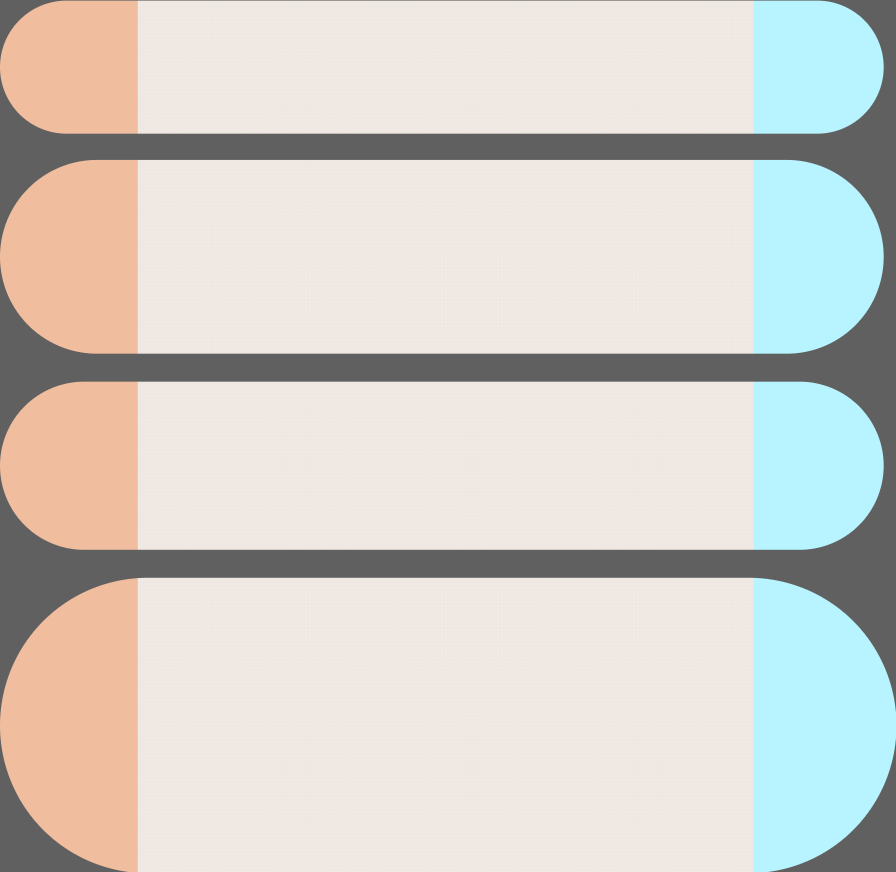
This background is drawn by a Shadertoy shader. Its source:

```glsl
// Four stacked capsule bars with peach and cyan ends and a faintly woven cream middle, on grey.

const vec3 GREY  = vec3(0.376);
const vec3 PEACH = vec3(0.941, 0.745, 0.624);
const vec3 CYAN  = vec3(0.718, 0.957, 1.0);
const vec3 CREAM = vec3(0.938, 0.910, 0.890);
const vec3 WEAVE_TINT = vec3(0.004, 0.010, 0.013);

const float SEAM_LEFT  = 0.158;
const float SEAM_RIGHT = 0.864;
const float TAU = 6.28318;

// Smooth coverage of the region where dist is negative.
float coverage(float dist, float pixel) {
    return clamp(0.5 - dist / pixel, 0.0, 1.0);
}

// Horizontal capsule spanning x = 0 to right.
float capsule(vec2 p, float right, float centerY, float radius) {
    float nearestX = clamp(p.x, radius, right - radius);
    return length(p - vec2(nearestX, centerY)) - radius;
}

// Two crossed fine waves whose slow beat fades the weave in and out.
float weave(vec2 p, vec2 origin, vec2 frequency) {
    vec2 phase = TAU * frequency * (p - origin);
    return 0.5 * (cos(phase.x) + sin(phase.y));
}

// Colour along a bar: peach end, woven cream, cyan end.
vec3 barColor(vec2 p, float pixel) {
    float threads = weave(p, vec2(0.5753, 0.4649), vec2(249.87, 249.53));
    vec3 color = CREAM + WEAVE_TINT * threads;
    color = mix(color, PEACH, coverage(p.x - SEAM_LEFT, pixel));
    return mix(color, CYAN, coverage(SEAM_RIGHT - p.x, pixel));
}

void mainImage(out vec4 fragColor, in vec2 fragCoord) {
    float pixel = 1.0 / iResolution.y;
    vec2 p = fragCoord * pixel;

    // Each bar: right end, centre height, radius
    vec3 bars[4] = vec3[4](
        vec3(1.0134, 0.9230, 0.0763),
        vec3(1.0134, 0.7055, 0.1111),
        vec3(1.0134, 0.4659, 0.0964),
        vec3(1.0281, 0.1680, 0.1694));

    float dist = 1.0;
    for (int i = 0; i < 4; i++) {
        dist = min(dist, capsule(p, bars[i].x, bars[i].y, bars[i].z));
    }

    vec3 color = mix(GREY, barColor(p, pixel), coverage(dist, pixel));
    fragColor = vec4(color, 1.0);
}
```
